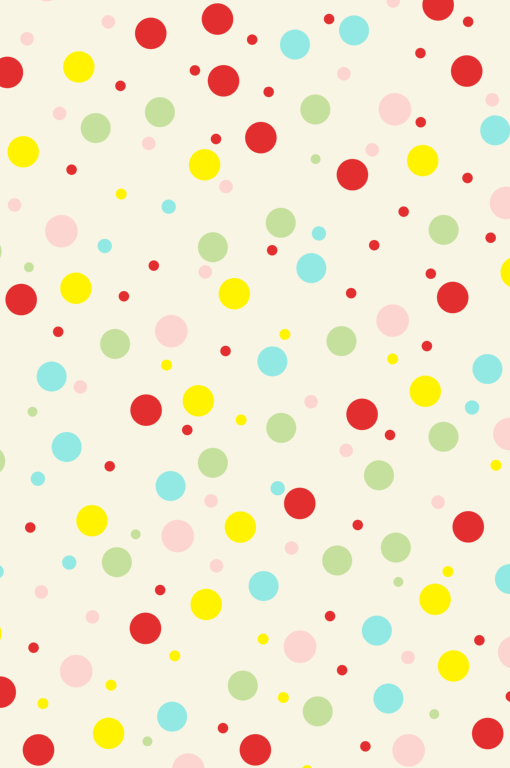
This pattern is drawn by a Shadertoy shader. Its source:

```glsl
// Scattered large and small confetti dots in five colours on a cream ground.

// Lengths are fractions of the canvas height.
const float CELL_SIZE = 0.065;
const float GRID_ANGLE = 0.43;       // turns the grid so that no rows show
const float JITTER = 0.52;           // spread of a dot within its cell
const float SHRINK_CHANCE = 0.07;    // large dots replaced by small ones
const float RECOLOUR_CHANCE = 0.35;  // large dots that break the colour cycle
const float SEED = 17.0;

const vec3 CREAM = vec3(0.973, 0.961, 0.894);

// Order: red, yellow, cyan, green, pink
const vec3 DOT_COLOURS[5] = vec3[5](
    vec3(0.886, 0.180, 0.180), vec3(1.000, 0.953, 0.000),
    vec3(0.573, 0.910, 0.890), vec3(0.773, 0.875, 0.612),
    vec3(0.992, 0.835, 0.816));
const float LARGE_RADII[5] = float[5](0.0205, 0.0204, 0.0195, 0.0195, 0.0212);
const float SMALL_RADII[5] = float[5](0.0068, 0.0071, 0.0093, 0.0064, 0.0088);

// Cumulative shares of the small dots; pink takes the rest
const vec4 SMALL_SHARES = vec4(0.38, 0.51, 0.60, 0.69);

vec3 hash3(vec2 cell, float salt) {
    vec3 p = fract(vec3(cell.xyx + salt) * vec3(0.1031, 0.1030, 0.0973));
    p += dot(p, p.yxz + 33.33);
    return fract((p.xxy + p.yzz) * p.zyx);
}

// Neighbouring large dots cycle through the colours, with some exceptions
int largeColour(vec2 cell, vec2 rnd) {
    float u = 0.5 * (cell.x + cell.y);
    float v = 0.5 * (cell.x - cell.y);
    int cycle = int(mod(u + 2.0 * v, 5.0) + 0.5) % 5;
    return rnd.x < RECOLOUR_CHANCE ? int(rnd.y * 3.999) : cycle;
}

int smallColour(float rnd) {
    return int(dot(step(SMALL_SHARES, vec4(rnd)), vec4(1.0)) + 0.5);
}

void mainImage(out vec4 fragColor, in vec2 fragCoord) {
    float pixel = 1.0 / iResolution.y;
    float c = cos(GRID_ANGLE), s = sin(GRID_ANGLE);
    vec2 p = mat2(c, s, -s, c) * (fragCoord * pixel) / CELL_SIZE;
    vec2 home = floor(p);
    vec3 colour = CREAM;

    // One jittered dot per cell; large and small alternate as on a checkerboard
    for (int y = -1; y <= 1; y++) {
        for (int x = -1; x <= 1; x++) {
            vec2 cell = home + vec2(x, y);
            vec3 place = hash3(cell, SEED);
            vec3 pick = hash3(cell, SEED + 71.7);
            vec2 centre = cell + 0.5 + JITTER * (place.xy - 0.5);

            bool large = mod(cell.x + cell.y, 2.0) < 0.5 && place.z > SHRINK_CHANCE;
            int kind = large ? largeColour(cell, pick.xy) : smallColour(pick.z);
            float radius = large ? LARGE_RADII[kind] : SMALL_RADII[kind];

            float dist = length(p - centre) * CELL_SIZE - radius;
            float cover = 1.0 - smoothstep(-0.8 * pixel, 0.8 * pixel, dist);
            colour = mix(colour, DOT_COLOURS[kind], cover);
        }
    }
    fragColor = vec4(colour, 1.0);
}
```
